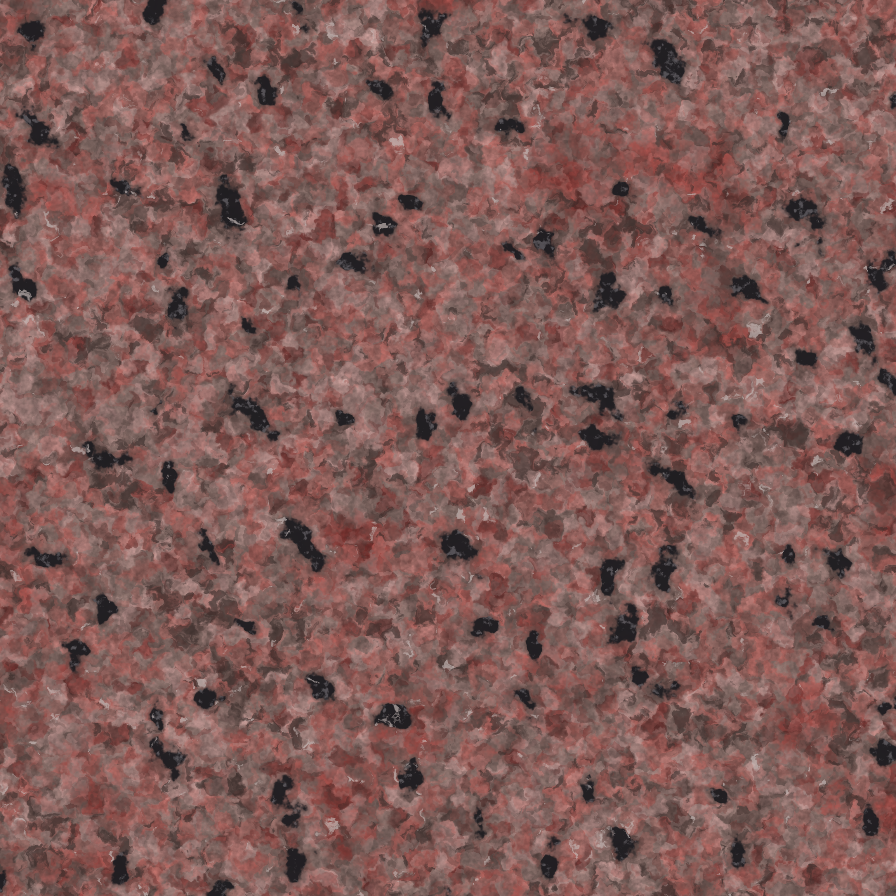
Write a three.js fragment shader that draws this texture.

```glsl
// Polished red granite: soft pink and grey feldspar grains with ragged black mica clusters.
varying vec2 vUv;

#define GRAINS 62.0         // coarse grains across the canvas
#define FINE_GRAINS 135.0   // fine grains across the canvas
#define GRAIN_SOFTNESS 13.0 // higher gives crisper grain borders
#define MICA_CELLS 11.0     // grid of mica clusters
#define MICA_CHANCE 0.72
#define MICA_RAGGED 2.7
#define STAIN_AMOUNT 0.55
#define SPECK_AMOUNT 0.62

const vec3 ROSE = vec3(0.60, 0.355, 0.335);
const vec3 GREY = vec3(0.49, 0.40, 0.38);
const vec3 PALE = vec3(0.63, 0.495, 0.48);
const vec3 BROWN = vec3(0.36, 0.28, 0.265);
const vec3 MAROON = vec3(0.42, 0.21, 0.20);
const vec3 MICA = vec3(0.115, 0.11, 0.125);
const vec3 MICA_GLINT = vec3(0.33, 0.32, 0.34);
const vec3 QUARTZ = vec3(0.76, 0.71, 0.70);

float hash(vec2 p) {
  vec3 q = fract(vec3(p.xyx) * 0.1031);
  q += dot(q, q.yzx + 33.33);
  return fract((q.x + q.y) * q.z);
}

vec2 hash2(vec2 p) {
  return vec2(hash(p + 17.3), hash(p + 71.9));
}

float noise(vec2 p) {
  vec2 i = floor(p), f = fract(p);
  f = f * f * (3.0 - 2.0 * f);
  return mix(mix(hash(i), hash(i + vec2(1.0, 0.0)), f.x),
             mix(hash(i + vec2(0.0, 1.0)), hash(i + 1.0), f.x), f.y);
}

float fbm(vec2 p) {
  float sum = 0.0, gain = 0.5;
  for (int i = 0; i < 4; i++) {
    sum += gain * noise(p);
    p = mat2(1.6, 1.2, -1.2, 1.6) * p + 9.7;
    gain *= 0.5;
  }
  return sum / 0.9375;
}

// Mineral picked by a random value, following the share of each
vec3 mineral(float r) {
  if (r < 0.30) return ROSE;
  if (r < 0.58) return GREY;
  if (r < 0.81) return PALE;
  if (r < 0.93) return BROWN;
  return MAROON;
}

// Voronoi grains whose colours melt together at the borders
vec3 grains(vec2 p) {
  vec2 cell = floor(p);
  vec4 sum = vec4(0.0);
  for (int y = -1; y <= 1; y++) {
    for (int x = -1; x <= 1; x++) {
      vec2 id = cell + vec2(float(x), float(y));
      vec2 d = id + hash2(id) - p;
      float shade = 0.88 + 0.24 * hash(id + 5.1);
      sum += exp(-GRAIN_SOFTNESS * dot(d, d)) * vec4(mineral(hash(id + 41.0)) * shade, 1.0);
    }
  }
  return sum.rgb / sum.a;
}

// Field of elongated clusters, positive inside
float micaField(vec2 uv) {
  vec2 p = uv * MICA_CELLS, cell = floor(p);
  float field = -3.0;
  for (int y = -1; y <= 1; y++) {
    for (int x = -1; x <= 1; x++) {
      vec2 id = cell + vec2(float(x), float(y));
      if (hash(id + 3.7) > MICA_CHANCE) continue;
      vec2 d = p - id - hash2(id + 23.0);
      float angle = -0.85 + 2.0 * (hash(id + 57.0) - 0.5);
      float c = cos(angle), s = sin(angle);
      d = vec2(c * d.x + s * d.y, c * d.y - s * d.x);
      float size = mix(0.5, 1.15, hash(id + 88.0));
      field = max(field, 1.0 - length(d / (size * vec2(0.27, 0.14))));
    }
  }
  return field;
}

void main() {
  // Wavy coordinates make the grain outlines irregular
  vec2 wobble = vec2(fbm(vUv * 85.0), fbm(vUv * 85.0 + 31.0)) - 0.5;
  vec2 uv = vUv + wobble * 0.022;

  // Grains at two sizes, with fine mottling
  vec3 color = mix(grains(uv * GRAINS), grains(uv * FINE_GRAINS + 60.0), 0.38);
  float mottle = fbm(vUv * 150.0 + 12.0);
  color *= 1.0 + 0.42 * (mottle - 0.5) + 0.12 * (noise(vUv * 380.0) - 0.5);

  // Broad rusty stains
  float stain = smoothstep(0.60, 0.80, fbm(vUv * 10.0 + 4.0) + 0.25 * (mottle - 0.5));
  color = mix(color, color * vec3(0.86, 0.58, 0.57), stain * STAIN_AMOUNT);

  // Small dark specks, gathered in loose patches
  float specks = fbm(uv * 75.0 + 80.0) + 0.35 * (noise(vUv * 16.0 + 7.0) - 0.5);
  color = mix(color, BROWN * 0.62, smoothstep(0.64, 0.80, specks) * SPECK_AMOUNT);

  // Mica clusters with a grey fringe and glinting flakes
  float field = micaField(vUv + wobble * 0.012) + MICA_RAGGED * (fbm(vUv * 62.0 + 45.0) - 0.5);
  color = mix(color, BROWN * 0.95, 0.5 * smoothstep(-0.65, 0.15, field));
  float flakes = smoothstep(0.56, 0.80, fbm(vUv * 170.0 + 90.0));
  color = mix(color, mix(MICA, MICA_GLINT, flakes), 0.95 * smoothstep(0.0, 0.42, field));

  // Rare pale quartz flecks
  float fleck = smoothstep(0.77, 0.87, fbm(uv * 70.0 + 150.0) + 0.12 * (noise(vUv * 9.0) - 0.5));
  color = mix(color, QUARTZ, 0.7 * fleck);

  gl_FragColor = vec4(color, 1.0);
}
```
